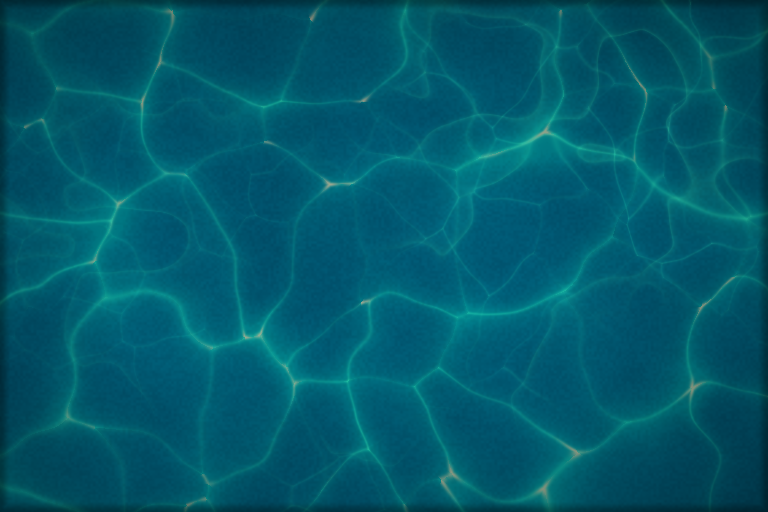
This texture is drawn by a Shadertoy shader. Its source:

```glsl
// Sunlit pool water: a net of caustic light over deep teal blue
#define CELLS 4.8
#define WARP 0.75
#define LINE_WIDTH 0.018
#define HALO_FALLOFF 6.5
#define FOLD_GAIN 0.75
#define GRAIN 0.08
#define DEEP vec3(0.0, 0.205, 0.305)
#define SHALLOW vec3(0.0, 0.42, 0.535)
#define TEAL vec3(0.09, 0.215, 0.10)
#define GLINT vec3(0.72, 0.64, 0.54)

float hash1(vec2 p) {
    vec3 q = fract(vec3(p.xyx) * 0.1031);
    q += dot(q, q.yzx + 33.33);
    return fract((q.x + q.y) * q.z);
}

vec2 hash2(vec2 p) {
    return vec2(hash1(p + 3.7), hash1(p + 71.3));
}

float noise(vec2 p) {
    vec2 i = floor(p), f = fract(p);
    f = f * f * (3.0 - 2.0 * f);
    return mix(mix(hash1(i), hash1(i + vec2(1, 0)), f.x),
               mix(hash1(i + vec2(0, 1)), hash1(i + vec2(1, 1)), f.x), f.y);
}

float fbm(vec2 p) {
    float sum = 0.0, amp = 0.55;
    for (int i = 0; i < 4; i++) {
        sum += amp * noise(p);
        p = mat2(0.8, 0.6, -0.6, 0.8) * p * 2.03 + 11.4;
        amp *= 0.48;
    }
    return sum;
}

// Bends the plane so that the cell borders become curves
vec2 bend(vec2 p) {
    vec2 wide = vec2(noise(p * 0.9 + 5.2), noise(p * 0.9 + 41.7)) - 0.5;
    vec2 fine = vec2(noise(p * 2.7 + 17.1), noise(p * 2.7 + 63.9)) - 0.5;
    return p + WARP * wide + 0.2 * fine;
}

// Light of a cell net: x = sharp line, y = soft halo, z = glint at the knots
vec3 causticNet(vec2 p, float width) {
    vec2 cell = floor(p), local = fract(p), nearCell = vec2(0), nearVec = vec2(0);
    float best = 9.0;
    for (int y = -1; y <= 1; y++)
    for (int x = -1; x <= 1; x++) {
        vec2 c = vec2(x, y);
        vec2 r = c + 0.06 + 0.88 * hash2(cell + c) - local;
        if (dot(r, r) < best) { best = dot(r, r); nearVec = r; nearCell = c; }
    }
    float line = 0.0, halo = 0.0, first = 9.0, second = 9.0, firstPower = 0.0;
    for (int y = -2; y <= 2; y++)
    for (int x = -2; x <= 2; x++) {
        vec2 c = nearCell + vec2(x, y);
        vec2 r = c + 0.06 + 0.88 * hash2(cell + c) - local;
        vec2 span = r - nearVec;
        if (dot(span, span) < 0.0001) continue;
        float d = max(dot(0.5 * (nearVec + r), normalize(span)), 0.0);
        float power = mix(0.12, 1.0, hash1(2.0 * cell + c + nearCell + 19.0));
        line += power * (0.7 * exp(-d * d / (width * width)) + 0.3 * exp(-d / (2.2 * width)));
        halo += power * exp(-d * HALO_FALLOFF);
        if (d < first) { second = first; first = d; firstPower = power; }
        else second = min(second, d);
    }
    float knot = exp(-pow(first / 0.024, 2.0) - pow(second / 0.065, 2.0));
    return vec3(line, halo, knot * smoothstep(0.45, 0.75, firstPower));
}

// Folded sheets of light: a crisp rim that fades to one side
float folds(vec2 p) {
    float h = noise(p * 0.95 + 8.3) + 0.22 * noise(p * 2.3 + 2.9) - 0.62;
    float rim = exp(-abs(h) * 50.0);
    float sheet = smoothstep(-0.015, 0.01, h) * exp(-max(h, 0.0) * 11.0);
    return 0.6 * rim + 0.4 * sheet;
}

void mainImage(out vec4 fragColor, in vec2 fragCoord) {
    vec2 screen = fragCoord / iResolution.xy;
    vec2 uv = fragCoord / iResolution.y;
    vec2 p = bend(uv * CELLS + vec2(2.3, 6.1));

    // Main net, with widths and strengths that drift over the canvas
    float swell = smoothstep(0.62, 0.9, noise(p * 0.8 + 27.0));
    vec3 net = causticNet(p, LINE_WIDTH * (1.0 + 0.9 * swell));
    float strength = mix(0.3, 1.05, noise(p * 1.4 + 51.0));

    // Finer, fainter net and folds, richer towards the right
    vec2 q = bend(mat2(0.87, 0.5, -0.5, 0.87) * uv * CELLS * 1.4 + 37.0);
    float patches = smoothstep(0.3, 0.75, noise(uv * 3.1 + 13.0)) * mix(0.35, 1.0, screen.x);
    vec3 fineNet = causticNet(q, LINE_WIDTH * 1.1);
    float fold = folds(p + 0.3 * q) * patches * FOLD_GAIN;

    // Water body
    float cloud = fbm(uv * 3.6 + 4.0);
    float glow = min(net.y * strength, 1.0);
    float depth = 0.29 + 0.42 * cloud + 0.42 * glow + 0.1 * fineNet.y * patches;
    depth += GRAIN * 2.0 * (noise(uv * 190.0) - 0.5) + GRAIN * (fbm(uv * vec2(28, 60)) - 0.5);
    vec3 color = mix(DEEP, SHALLOW, clamp(depth, 0.0, 1.0));

    // Light on top, greener than the water
    float light = net.x * strength + 0.5 * fineNet.x * patches + fold;
    light = min(light, 1.3);
    color += TEAL * light * mix(vec3(0.4, 1, 1), vec3(1), min(light, 1.0));
    color += vec3(0.0, 0.05, -0.015) * glow;
    float glint = net.z * smoothstep(0.35, 0.65, noise(p * 1.7 + 90.0));
    color = mix(color, GLINT, 0.8 * glint);

    // Dim corners and a thin dark border
    vec2 off = screen - vec2(0.47, 0.48);
    color *= 1.06 - 0.85 * dot(off, off);
    vec2 rim = min(uv, vec2(iResolution.x / iResolution.y, 1.0) - uv);
    color *= mix(0.68, 1.0, smoothstep(0.0, 0.022, min(rim.x, rim.y)));
    fragColor = vec4(clamp(color, 0.0, 1.0), 1.0);
}
```
